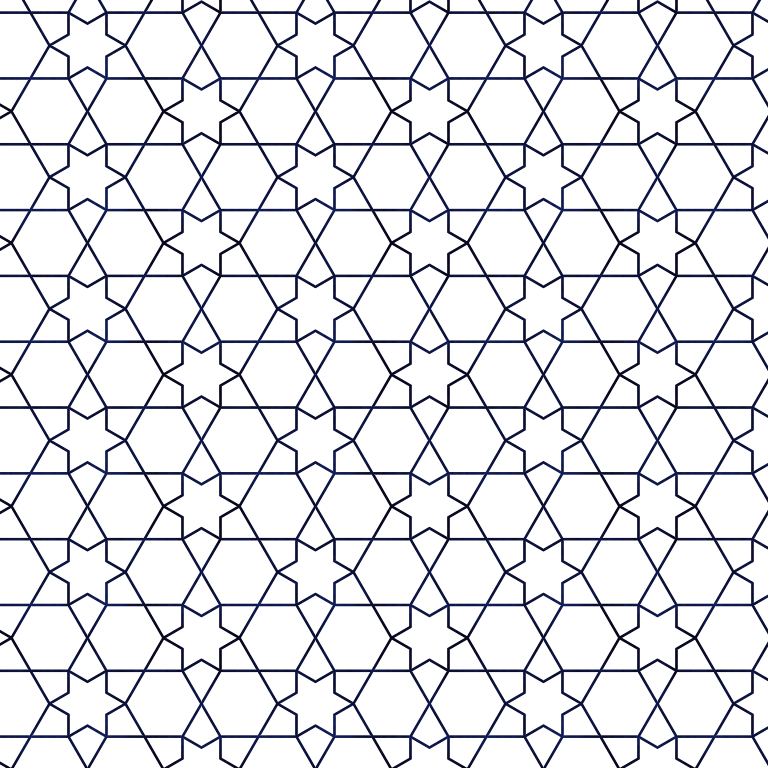
Give the GLSL for this pattern, as a WebGL 2 fragment shader.

```glsl
#version 300 es
precision highp float;

uniform vec2 u_resolution;
out vec4 fragColor;

// Layout, in canvas units
const float SPACING = 0.1714;                 // distance between neighbouring stars
const vec2 TILE = SPACING * vec2(1.7320508, 1.0);
const vec2 ORIGIN = vec2(0.1139, 0.0837);     // centre of one star
const float LINE_WIDTH = 0.0034;

// Ink
const vec3 PAPER = vec3(1.0);
const vec3 INK_DARK = vec3(0.03, 0.025, 0.11);
const vec3 INK_NAVY = vec3(0.06, 0.10, 0.31);
const vec3 INK_BLUE = vec3(0.11, 0.22, 0.56);
const float BASE_TONE = 0.5;
const float POOL_RADIUS = 0.2;                // in star spacings
const float MOTTLE = 0.6;
const float GRAIN = 0.6;
const vec2 MOTTLE_GRID = vec2(14.0, 8.0);     // noise cells per tile
const vec2 GRAIN_GRID = vec2(90.0, 52.0);

// Pools of lighter or darker ink: tile position, tone shift
const int POOL_COUNT = 6;
const vec3 POOLS[POOL_COUNT] = vec3[](
    vec3(0.42, 0.74, 0.65), vec3(0.75, 0.75, 0.45), vec3(0.08, 0.82, 0.40),
    vec3(0.33, 0.50, -0.65), vec3(0.64, 0.45, -0.45), vec3(0.93, 0.10, 0.20));

float hash(vec2 cell) {
    uvec2 q = uvec2(cell) * uvec2(1597u, 3812u) + uvec2(7919u, 104729u);
    uint n = (q.x ^ (q.y * 2654u)) * 747796u + 28913u;
    n = ((n >> 15u) ^ n) * 277803u;
    n = ((n >> 13u) ^ n) * 668265u;
    return float((n >> 8u) & 0xffffu) / 65535.0;
}

// Value noise that wraps at the tile border
float tileNoise(vec2 t, vec2 grid) {
    vec2 g = t * grid;
    vec2 a = mod(floor(g), grid);
    vec2 b = mod(a + 1.0, grid);
    vec2 f = smoothstep(0.0, 1.0, fract(g));
    return mix(mix(hash(a), hash(vec2(b.x, a.y)), f.x),
               mix(hash(vec2(a.x, b.y)), hash(b), f.x), f.y);
}

float segmentDistance(vec2 p, vec2 a, vec2 b) {
    vec2 ab = b - a;
    float h = clamp(dot(p - a, ab) / dot(ab, ab), 0.0, 1.0);
    return length(p - a - ab * h);
}

// Offset from the nearest star centre on the triangular lattice
vec2 nearestStar(vec2 p) {
    vec2 a = mod(p + 0.5 * TILE, TILE) - 0.5 * TILE;
    vec2 b = mod(p, TILE) - 0.5 * TILE;
    return dot(a, a) < dot(b, b) ? a : b;
}

// Star outlines and the crossing lines that join their tips
float latticeDistance(vec2 p) {
    const float SECTOR = 1.04719755;
    vec2 q = nearestStar(p) / SPACING;
    // Fold into one wedge; x points to the neighbouring star
    float angle = abs(mod(atan(q.y, q.x), SECTOR) - 0.5 * SECTOR);
    q = length(q) * vec2(cos(angle), sin(angle));
    vec2 notch = vec2(1.0 / 6.0, 0.0);
    vec2 tip = vec2(0.25, 0.1443376);
    vec2 crossing = vec2(0.5, 0.0);
    return SPACING * min(segmentDistance(q, notch, tip),
                         segmentDistance(q, tip, crossing));
}

vec3 inkColor(vec2 p) {
    vec2 t = fract(p / TILE);
    float tone = BASE_TONE;
    for (int i = 0; i < POOL_COUNT; i++) {
        vec2 d = (fract(t - POOLS[i].xy + 0.5) - 0.5) * TILE / SPACING;
        tone += POOLS[i].z * exp(-dot(d, d) / (POOL_RADIUS * POOL_RADIUS));
    }
    tone += MOTTLE * (tileNoise(t, MOTTLE_GRID) - 0.5);
    tone += GRAIN * (tileNoise(t, GRAIN_GRID) - 0.5);
    vec3 ink = mix(INK_DARK, INK_NAVY, clamp(tone, 0.0, 1.0));
    return mix(ink, INK_BLUE, clamp(tone - 1.0, 0.0, 1.0));
}

void main() {
    float pixel = 1.0 / min(u_resolution.x, u_resolution.y);
    vec2 p = gl_FragCoord.xy * pixel - ORIGIN;
    float edge = latticeDistance(p) - 0.5 * LINE_WIDTH;
    float coverage = 1.0 - smoothstep(-0.6 * pixel, 0.6 * pixel, edge);
    fragColor = vec4(mix(PAPER, inkColor(p), coverage), 1.0);
}
```
